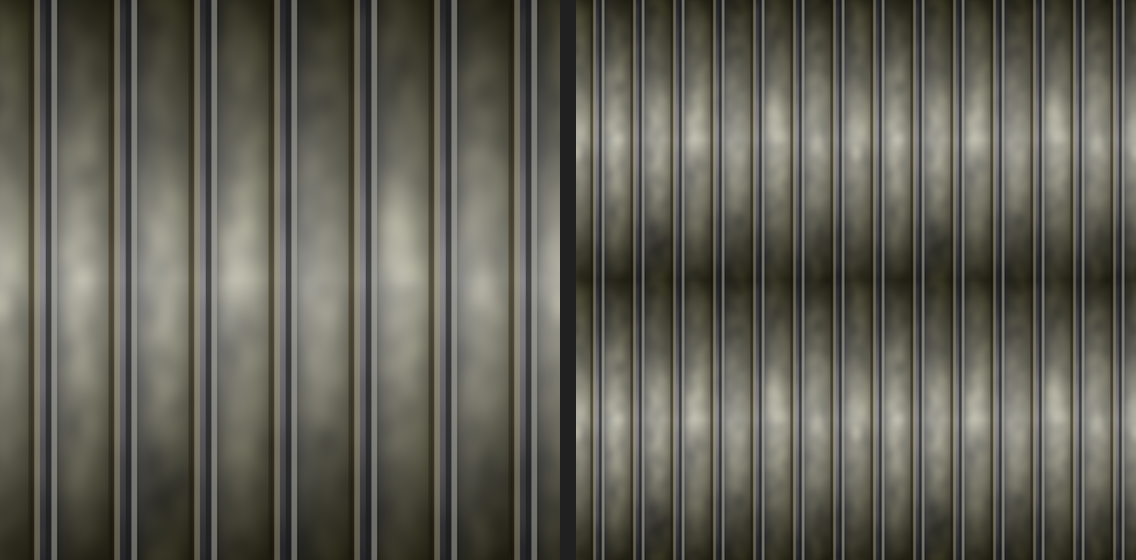
Left: one tile. Right: repeated 2 by 2.
This texture is drawn by a WebGL 1 fragment shader. Its source:

```glsl
precision highp float;
// Seven brushed metal panels, split by fine vertical ribs and lit by a soft horizontal glow.
uniform vec2 u_resolution;

const float TAU = 6.2831853;

// Cloudy stain: layered sines with whole-number frequencies, so it wraps on both axes.
float stain(vec2 p) {
  float sum = 0.0;
  for (int i = 0; i < 32; i++) {
    float n = float(i);
    float radius = 3.0 + 0.6 * n;
    float angle = 2.4 * n;
    vec2 freq = floor(radius * vec2(cos(angle), 0.8 * sin(angle)) + 0.5);
    sum += sin(TAU * dot(freq, p) + 1.7 * n * n) / radius;
  }
  return sum;
}

// Lays a new tone over the old one to the right of an edge.
vec3 layer(vec3 below, vec3 above, float s, float edge, float blur) {
  return mix(below, above, smoothstep(edge - blur, edge + blur, s));
}

void main() {
  vec2 uv = gl_FragCoord.xy / u_resolution;

  // Each repeat is 14 units wide: five ribs at 0..5, the panel fills the rest.
  float s = mod(uv.x * 98.0 - 0.5, 14.0) - 4.5;
  float blur = max(0.08, 70.0 / u_resolution.x);
  float across = clamp(mod(s - 5.0, 14.0) / 9.0, 0.0, 1.0);

  // Glow peaks at mid height and fades to the top and bottom.
  float glow = 1.0 - abs(2.0 * uv.y - 1.0);
  float cloud = stain(uv);

  // Panel: bright in the middle, neutral on the left, olive on the right.
  float sheen = sin(3.14159 * pow(across, 0.9));
  float value = mix(0.16, 0.67, glow) * (0.78 + 0.25 * sheen);
  value += cloud * 0.085 * (0.35 + 0.65 * sheen) * (0.55 + 0.45 * glow);
  float olive = 0.015 + 0.045 * across + 0.02 * sheen + 0.015 * cloud;
  vec3 panel = vec3(value, value - 0.1 * olive, value - olive);

  // Ribs, each from its shaded tone to its lit tone.
  float lit = clamp(glow + 0.06 * cloud, 0.0, 1.0);
  vec3 brown = mix(vec3(0.11, 0.10, 0.06), vec3(0.34, 0.32, 0.25), lit);
  vec3 beige = mix(vec3(0.37, 0.35, 0.29), vec3(0.60, 0.58, 0.51), lit);
  vec3 violet = mix(vec3(0.15, 0.15, 0.16), vec3(0.54, 0.54, 0.56), lit);
  vec3 black = mix(vec3(0.11, 0.11, 0.12), vec3(0.27, 0.27, 0.27), lit);
  vec3 silver = mix(vec3(0.42, 0.42, 0.40), vec3(0.60, 0.60, 0.58), lit);

  vec3 color = layer(panel, brown, s, 0.0, blur);
  color = layer(color, beige, s, 1.0, blur);
  color = layer(color, violet, s, 2.0, blur);
  color = layer(color, black, s, 3.0, blur);
  color = layer(color, silver, s, 4.0, blur);
  color = layer(color, panel, s, 5.0, blur);

  // Hairline grooves beside the panel and inside the brown rib.
  color -= 0.035 * (1.0 - smoothstep(0.0, 0.2, abs(s - 5.15)));
  color -= 0.02 * (1.0 - smoothstep(0.0, 0.2, abs(s - 0.55)));

  gl_FragColor = vec4(clamp(color, 0.0, 1.0), 1.0);
}
```
